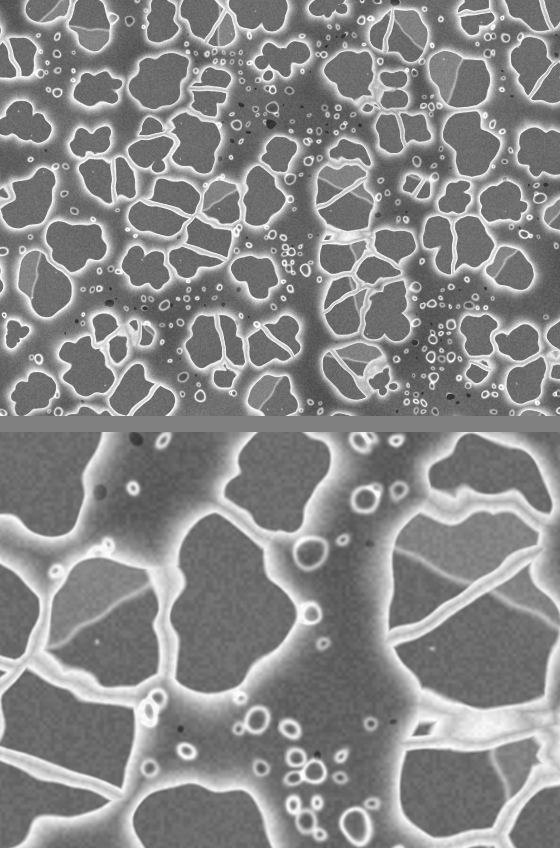
Top, the full canvas; bottom, a detail of the centre.
Reproduce this texture procedurally as a Shadertoy shader.

```glsl
// Electron micrograph of lobed flat grains with glowing rims, small ring pores and dark pits.

// Lengths are fractions of the canvas height.
const float GRAIN_CELL = 0.148;
const float GRAIN_MIN = 0.19;      // grain radius in cells
const float GRAIN_MAX = 0.57;
const float WALL = 0.0065;         // half width of walls between grains
const float RIM_WIDTH = 0.0105;
const float RIM_GAIN = 0.60;
const float PORE_RIM = 0.0026;
const float WARP = 0.009;
const float MATRIX_TONE = 0.385;
const float GRAIN_TONE = 0.425;
const float PIT_TONE = 0.20;
const float SENSOR_NOISE = 0.075;
const float SOFTNESS = 0.0017;
const int LOBES = 6;

struct Grain { float dist; vec2 local; vec3 seed; };

vec3 hash3(vec2 p) {
    vec3 h = fract(vec3(p.xyx) * vec3(0.1031, 0.1030, 0.0973));
    h += dot(h, h.yxz + 33.33);
    return fract((h.xxy + h.yzz) * h.zyx);
}

float noise(vec2 p) {
    vec2 i = floor(p), f = fract(p);
    f = f * f * (3.0 - 2.0 * f);
    float low = mix(hash3(i).x, hash3(i + vec2(1, 0)).x, f.x);
    float high = mix(hash3(i + vec2(0, 1)).x, hash3(i + vec2(1, 1)).x, f.x);
    return mix(low, high, f.y);
}

vec2 direction(float turn) {
    return vec2(cos(6.2832 * turn), sin(6.2832 * turn));
}

float smoothMin(float a, float b, float k) {
    float h = max(k - abs(a - b), 0.0) / k;
    return min(a, b) - 0.25 * h * h * k;
}

// Union of circles along an ellipse; some grains are split by a wall.
float lobedShape(vec2 q, float radius, vec2 id, vec3 seed) {
    vec2 axis = direction(seed.x);
    q = vec2(dot(q, axis), dot(q, vec2(-axis.y, axis.x)));
    float blend = radius * mix(0.04, 0.5, seed.y);
    float d = length(q) - 0.5 * radius;
    for (int i = 0; i < LOBES; i++) {
        vec3 h = hash3(id + 17.3 * float(i + 1));
        vec2 c = direction((float(i) + 0.8 * h.x) / float(LOBES)) * vec2(0.8, 0.52);
        d = smoothMin(d, length(q - c * radius * mix(0.7, 1.1, h.y)) - radius * mix(0.18, 0.47, h.z), blend);
    }
    if (seed.z < 0.33) {
        float cut = q.x + 0.35 * q.y + radius * (seed.y - 0.5) * 0.7;
        d = max(d, WALL - abs(cut));
    }
    return d;
}

// Nearest grain, kept apart from the second nearest by a wall.
Grain grainField(vec2 p) {
    vec2 cell = floor(p / GRAIN_CELL);
    Grain g = Grain(9.0, vec2(0), vec3(0));
    float second = 9.0;
    for (int y = -1; y <= 1; y++)
    for (int x = -1; x <= 1; x++) {
        vec2 id = cell + vec2(x, y);
        vec3 place = hash3(id + 3.7), seed = hash3(id + 91.1);
        vec2 q = p - (id + 0.16 + 0.68 * place.xy) * GRAIN_CELL;
        float d = lobedShape(q, GRAIN_CELL * mix(GRAIN_MIN, GRAIN_MAX, sqrt(place.z)), id, seed);
        if (d < g.dist) {
            second = g.dist;
            g = Grain(d, q, seed);
        } else second = min(second, d);
    }
    g.dist = max(g.dist, WALL - 0.5 * (second - g.dist));
    return g;
}

// Clustered rings and pits, one at most per cell, clear of the grains.
float addPores(float tone, vec2 p, float size, float chance) {
    vec2 id = floor(p / size);
    vec3 h = hash3(id + 400.0 * size), kind = hash3(id + 57.0);
    float radius = size * mix(0.11, 0.27, h.z * h.z);
    vec2 center = (id + 0.4 + 0.2 * h.xy) * size;
    float cluster = smoothstep(0.25, 0.7, noise(center * 8.0 + 5.0));
    if (kind.x > chance * cluster || grainField(center).dist < radius + 0.007) return tone;
    float d = length(p - center) - radius;
    float inside = 1.0 - smoothstep(-SOFTNESS, SOFTNESS, d);
    if (kind.y > 0.8) return mix(tone, PIT_TONE, inside);
    tone = mix(tone, mix(0.30, GRAIN_TONE, kind.z), inside);
    float rim = exp(-pow(abs(d - 0.001) / PORE_RIM, 2.0));
    return tone + rim * mix(0.25, 0.55, kind.z);
}

// Flat interior; some grains show a paler sloping facet with a bright step.
float grainTone(Grain g, vec2 p) {
    float tone = GRAIN_TONE + 0.03 * (noise(p * 9.0) - 0.5);
    if (g.seed.y > 0.74) {
        float step_ = dot(g.local, direction(g.seed.z)) - 0.018;
        tone += 0.09 * smoothstep(-SOFTNESS, SOFTNESS, step_);
        tone += 0.22 * exp(-pow(step_ / 0.003, 2.0));
    }
    float speck = length(fract(p / 0.03) - 0.5) * 0.03;
    return tone + 0.3 * step(0.94, hash3(floor(p / 0.03)).y) * exp(-pow(speck / 0.002, 2.0));
}

void mainImage(out vec4 fragColor, in vec2 fragCoord) {
    vec2 uv = fragCoord / iResolution.y;
    vec2 p = uv + WARP * (vec2(noise(uv * 42.0), noise(uv * 42.0 + 70.0)) - 0.5);
    Grain g = grainField(p);

    // Mottled matrix with pores, then the glow around the grains
    float tone = MATRIX_TONE + 0.13 * (noise(uv * 5.0) - 0.5) + 0.04 * (noise(uv * 23.0) - 0.5);
    tone = addPores(tone, p, 0.021, 0.42);
    tone = addPores(tone, p + 0.013, 0.043, 0.60);
    float width = RIM_WIDTH * mix(0.7, 1.3, noise(uv * 16.0 + 20.0));
    tone += RIM_GAIN * exp(-pow(max(g.dist, 0.0) / width, 1.35));

    // Crisp grain faces and fine sensor noise
    float edge = max(SOFTNESS, 0.7 / iResolution.y);
    tone = mix(grainTone(g, p), min(tone, 0.96), smoothstep(-edge, edge, g.dist));
    tone += SENSOR_NOISE * (noise(uv * 330.0) - 0.5);
    fragColor = vec4(vec3(clamp(tone, 0.0, 1.0)), 1.0);
}
```
